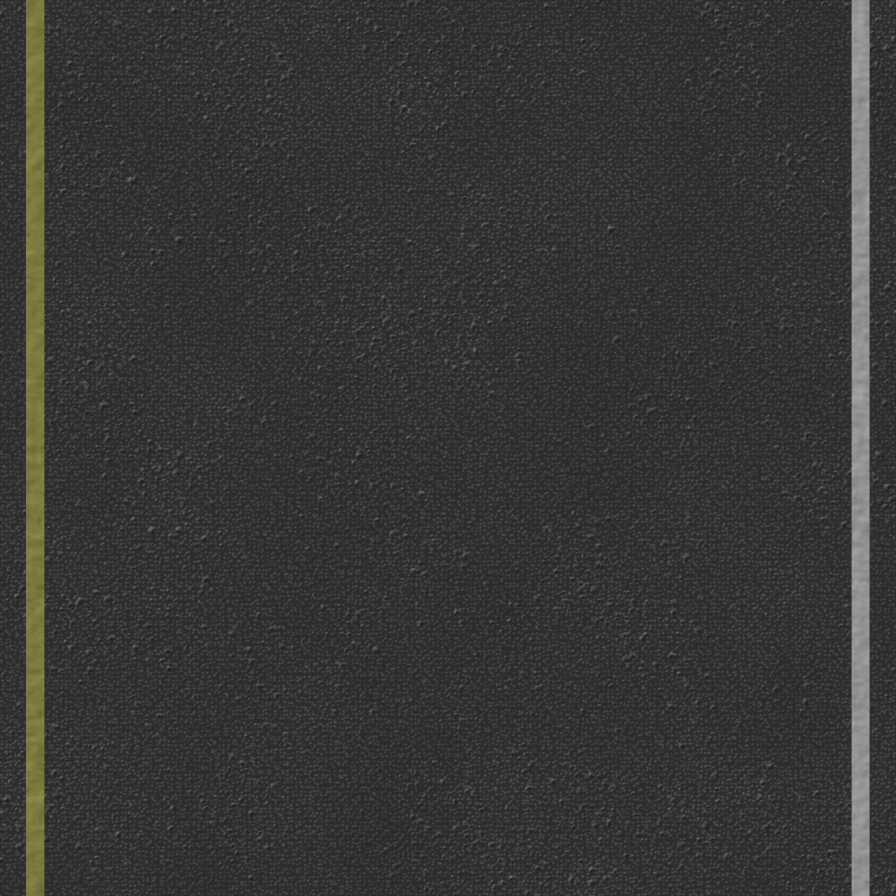
This texture is drawn by a three.js fragment shader. Its source:

```glsl
// Dark asphalt road seen from above, with a yellow line on the left and a white one on the right.
// Jittered cells scatter fine grains and sparse tilted crescents lit from the upper left;
// the painted lines are bands shaded by the slope of a fractal noise relief.

#define GRAIN_CELLS 210.0
#define CHIP_CELLS 100.0
#define CHIP_DENSITY 0.30
#define ASPHALT vec3(0.174, 0.175, 0.176)
#define YELLOW_PAINT vec3(0.485, 0.480, 0.245)
#define WHITE_PAINT vec3(0.575)
#define YELLOW_SPAN vec2(0.0290, 0.0495)
#define WHITE_SPAN vec2(0.9505, 0.9705)
#define EDGE_SOFTNESS 0.0008
#define PAINT_RELIEF 0.30

varying vec2 vUv;

vec2 hash2(vec2 p) {
  vec3 q = fract(vec3(p.xyx) * vec3(0.1031, 0.1030, 0.0973));
  q += dot(q, q.yzx + 33.33);
  return fract((q.xx + q.yz) * q.zy);
}

float valueNoise(vec2 p) {
  vec2 cell = floor(p);
  vec2 f = fract(p);
  f = f * f * (3.0 - 2.0 * f);
  float low = mix(hash2(cell).x, hash2(cell + vec2(1.0, 0.0)).x, f.x);
  float high = mix(hash2(cell + vec2(0.0, 1.0)).x, hash2(cell + vec2(1.0)).x, f.x);
  return mix(low, high, f.y);
}

float fbm(vec2 p) {
  float sum = 0.0;
  float weight = 0.5;
  for (int i = 0; i < 4; i++) {
    sum += weight * valueNoise(p);
    p = p * 2.03 + 17.7;
    weight *= 0.5;
  }
  return sum;
}

// Small soft glints, one per jittered cell.
float grains(vec2 p) {
  vec2 cell = floor(p);
  float light = 0.0;
  for (int y = -1; y <= 1; y++) {
    for (int x = -1; x <= 1; x++) {
      vec2 id = cell + vec2(float(x), float(y));
      vec2 rnd = hash2(id);
      vec2 d = p - id - 0.5 - (rnd - 0.5) * 0.65;
      d = vec2(d.x + 0.5 * d.y, d.y - 0.5 * d.x);
      float strength = 0.55 + 0.75 * hash2(id + 71.3).x;
      light += strength * exp(-dot(d, d * vec2(7.0, 12.0)));
    }
  }
  return light;
}

// Sparse raised chips: bright upper-left crescent, faint shade below right.
float chips(vec2 p) {
  vec2 cell = floor(p);
  float light = 0.0;
  for (int y = -1; y <= 1; y++) {
    for (int x = -1; x <= 1; x++) {
      vec2 id = cell + vec2(float(x), float(y));
      vec2 rnd = hash2(id + 13.7);
      vec2 pick = hash2(id + 157.1);
      float cluster = CHIP_DENSITY * 2.4 * smoothstep(0.25, 0.75, fbm(id * 0.11));
      float present = step(pick.x, cluster);
      float tilt = mix(0.35, 0.95, rnd.y);
      vec2 along = vec2(cos(tilt), sin(tilt));
      vec2 d = p - id - rnd;
      vec2 q = vec2(dot(d, along), dot(d, vec2(-along.y, along.x)));
      float size = mix(0.20, 0.46, pick.y * pick.y);
      q /= size;
      float arc = q.y + 0.45 * q.x * q.x;
      float fade = exp(-1.6 * q.x * q.x);
      float crest = exp(-7.0 * arc * arc);
      float shade = exp(-4.0 * (arc + 0.9) * (arc + 0.9));
      light += present * fade * (crest - 0.30 * shade) * (0.5 + 0.5 * rnd.x);
    }
  }
  return light;
}

float band(float x, vec2 span) {
  return smoothstep(span.x - EDGE_SOFTNESS, span.x + EDGE_SOFTNESS, x)
       * (1.0 - smoothstep(span.y - EDGE_SOFTNESS, span.y + EDGE_SOFTNESS, x));
}

// Slope of the paint surface toward the light.
float paintRelief(vec2 p) {
  vec2 q = p * vec2(80.0, 105.0);
  return fbm(q) - fbm(q + vec2(-0.35, 0.45));
}

void main() {
  // Road surface
  float grain = grains(vUv * GRAIN_CELLS);
  float chip = chips(vUv * CHIP_CELLS);
  float patchy = fbm(vUv * 9.0) - 0.47;
  float light = grain * (0.105 + 0.05 * patchy) + chip * 0.17;
  vec3 color = ASPHALT + max(light, -0.04) + 0.012 * patchy;

  // Painted lines
  float shading = 1.0 + PAINT_RELIEF * paintRelief(vUv) + 0.12 * (fbm(vUv * 45.0) - 0.47);
  color = mix(color, YELLOW_PAINT * shading, band(vUv.x, YELLOW_SPAN));
  color = mix(color, WHITE_PAINT * shading, band(vUv.x, WHITE_SPAN));

  gl_FragColor = vec4(color, 1.0);
}
```
